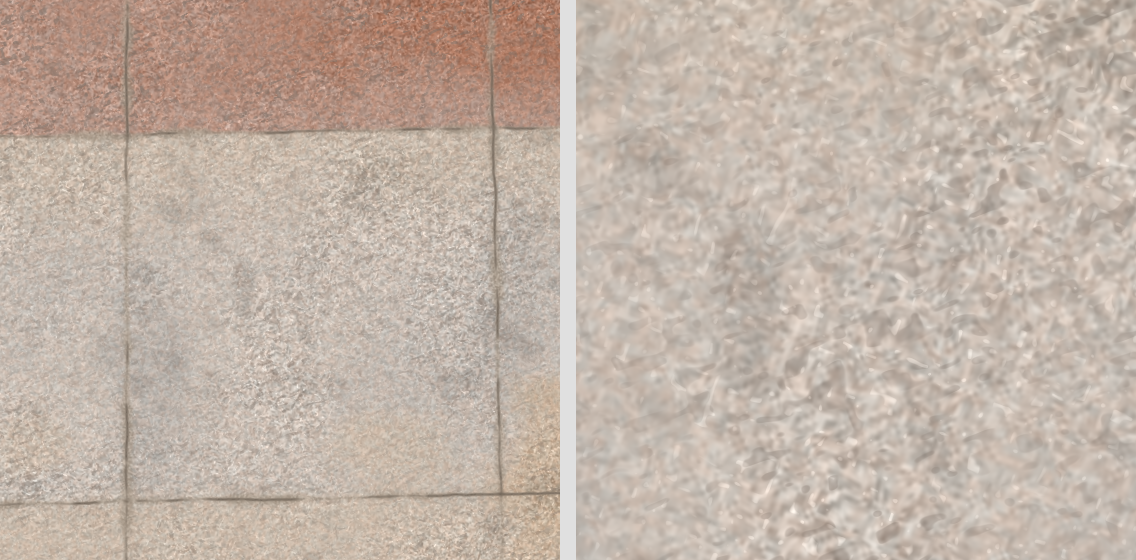
Left, the full canvas; right, a detail of the centre.
A WebGL 2 fragment shader for this texture:

```glsl
#version 300 es
precision highp float;
// Worn granite paving: large pale slabs below a dusty red row, with thin broken joints.
uniform vec2 u_resolution;
out vec4 outColor;

const float SLAB_SIZE = 0.655;
const vec2 JOINT_ORIGIN = vec2(0.226, 0.100);
const float JOINT_HALF_WIDTH = 0.0034;
const float GRAIN_SCALE = 190.0;
const float GRAIN_CONTRAST = 0.27;
const vec3 PALE_STONE = vec3(0.790, 0.745, 0.705);
const vec3 COOL_STONE = vec3(0.752, 0.718, 0.688);
const vec3 WARM_STONE = vec3(0.795, 0.728, 0.658);
const vec3 OCHRE_STONE = vec3(0.785, 0.690, 0.590);
const vec3 RED_STONE = vec3(0.690, 0.535, 0.467);
const vec3 DUSTY_RED = vec3(0.722, 0.600, 0.545);
const vec3 RUST_RED = vec3(0.665, 0.465, 0.375);
const vec3 FLECK_GREY = vec3(0.500, 0.450, 0.415);
const vec3 MORTAR = vec3(0.670, 0.615, 0.552);
const vec3 JOINT_DARK = vec3(0.420, 0.372, 0.325);

float hash(vec2 p) {
  vec3 q = fract(vec3(p.xyx) * 0.1031);
  q += dot(q, q.yzx + 33.33);
  return fract((q.x + q.y) * q.z);
}

float noise(vec2 p) {
  vec2 i = floor(p), f = fract(p);
  f = f * f * (3.0 - 2.0 * f);
  return mix(mix(hash(i), hash(i + vec2(1, 0)), f.x),
             mix(hash(i + vec2(0, 1)), hash(i + vec2(1, 1)), f.x), f.y);
}

float fbm(vec2 p) {
  float sum = 0.0, amp = 0.5;
  for (int i = 0; i < 5; i++) {
    sum += amp * noise(p);
    p = mat2(0.8, 0.6, -0.6, 0.8) * p * 2.03 + 17.3;
    amp *= 0.5;
  }
  return sum / 0.96875;
}

// Soft round stain with a ragged edge.
float stain(vec2 p, vec2 center, vec2 radius) {
  float d = length((p - center) / radius) + 1.1 * (fbm(p * 13.0 + center) - 0.5);
  return 1.0 - smoothstep(0.35, 1.25, d);
}

// Slightly skewed slab coordinates: joints drift across the paving.
vec2 slabSpace(vec2 p) {
  vec2 q = p;
  q.x -= 0.021 * (0.75 - p.y) * smoothstep(0.4, 0.85, p.x);
  q.y -= 0.018 * p.x;
  q += 0.008 * (vec2(fbm(p * 17.0 + 5.0), fbm(p * 17.0 + 41.0)) - 0.5);
  return (q - JOINT_ORIGIN) / SLAB_SIZE;
}

vec3 paleSlab(vec2 p, vec2 slab) {
  float patches = fbm(p * 7.0 + 3.0);
  vec3 c = mix(PALE_STONE, COOL_STONE, 0.7 * smoothstep(0.40, 0.75, patches));
  float upperEdge = smoothstep(0.62, 1.0, slab.y + 0.3 * (patches - 0.5));
  c = mix(c, WARM_STONE, 0.7 * max(upperEdge, smoothstep(0.06, -0.04, slab.y)));
  c = mix(c, COOL_STONE * 0.96, 0.7 * stain(p, vec2(0.27, 0.33), vec2(0.09, 0.26)));
  c = mix(c, COOL_STONE * 0.96, 0.6 * stain(p, vec2(0.90, 0.42), vec2(0.10, 0.22)));
  c = mix(c, OCHRE_STONE, 0.8 * stain(p, vec2(0.99, 0.16), vec2(0.13, 0.17)));
  c = mix(c, WARM_STONE, 0.7 * stain(p, vec2(0.70, 0.18), vec2(0.13, 0.11)));
  c = mix(c, WARM_STONE, 0.6 * stain(p, vec2(0.04, 0.19), vec2(0.09, 0.08)));
  return c * (1.0 - 0.08 * smoothstep(0.58, 0.80, fbm(p * 16.0 + 60.0)));
}

vec3 redSlab(vec2 p) {
  vec3 c = mix(RED_STONE, DUSTY_RED, 0.6 * smoothstep(0.30, 0.70, fbm(p * 6.0 + 9.0)));
  c = mix(c, RUST_RED, 0.8 * stain(p, vec2(0.88, 0.97), vec2(0.36, 0.19)));
  return mix(c, DUSTY_RED, 0.8 * smoothstep(0.88, 0.77, p.y));
}

void main() {
  vec2 p = gl_FragCoord.xy / u_resolution;
  float aa = 0.75 / min(u_resolution.x, u_resolution.y);
  vec2 slab = slabSpace(p);
  vec2 local = fract(slab);
  float red = smoothstep(-0.008, 0.008, slab.y - 1.0);
  vec3 color = mix(paleSlab(p, slab), redSlab(p), red);

  // Crystalline grain: slanted streaks, cross-turned grit, tinted and dark minerals.
  vec2 g = mat2(0.94, -0.34, 0.34, 0.94) * p * GRAIN_SCALE;
  g += 0.9 * vec2(noise(g * 0.35 + 7.0), noise(g * 0.35 + 53.0));
  vec2 turned = mat2(0.77, 0.64, -0.64, 0.77) * g;
  float streaks = noise(g * vec2(0.65, 1.2)) - 0.5;
  float grit = noise(turned * 1.6 + 31.0) - 0.5;
  float tint = noise(turned * 0.8 + 77.0) - 0.5;
  float wear = mix(0.60, 1.20, smoothstep(0.3, 0.7, fbm(p * 6.0 + 25.0)));
  color += GRAIN_CONTRAST * wear * (0.42 * streaks + 0.58 * grit);
  color += tint * mix(vec3(0.035, -0.01, -0.03), vec3(0.07, 0.0, -0.03), red);
  float fleck = smoothstep(0.68, 0.86, noise(g * vec2(0.6, 1.0) + 113.0));
  color = mix(color, FLECK_GREY, fleck * wear * mix(0.27, 0.50, red));
  color += 0.09 * wear * smoothstep(0.80, 0.95, noise(turned * 1.2 + 211.0));

  // Joints: each one is dusty mortar around a core that breaks up along its length.
  vec2 edge = min(local, 1.0 - local) * SLAB_SIZE;
  for (int axis = 0; axis < 2; axis++) {
    float d = edge[axis];
    float shift = 83.0 + 40.0 * float(axis);
    float decay = smoothstep(0.42, 0.70, fbm(p * 12.0 + shift));
    float margin = JOINT_HALF_WIDTH * mix(1.0, 0.75, float(axis)) * (0.9 + 2.0 * decay);
    float mortar = 1.0 - smoothstep(margin * 0.2, margin * 1.9 + aa, d);
    color = mix(color, MORTAR + 0.14 * grit, mortar * mix(0.55, 0.80, decay));
    float present = smoothstep(0.40, 0.60, fbm(p * 14.0 + shift + 57.0));
    float core = 1.0 - smoothstep(0.0, JOINT_HALF_WIDTH * mix(0.4, 0.85, present) + aa, d);
    color = mix(color, JOINT_DARK, core * mix(0.06, 0.72, present) * (0.85 + 0.6 * grit));
    color *= 1.0 - 0.05 * present * exp(-d / 0.010);
  }
  // Grime gathers where joints cross.
  color = mix(color, JOINT_DARK, 0.5 * exp(-dot(edge, edge) / 0.00004));

  outColor = vec4(clamp(color, 0.0, 1.0), 1.0);
}
```
